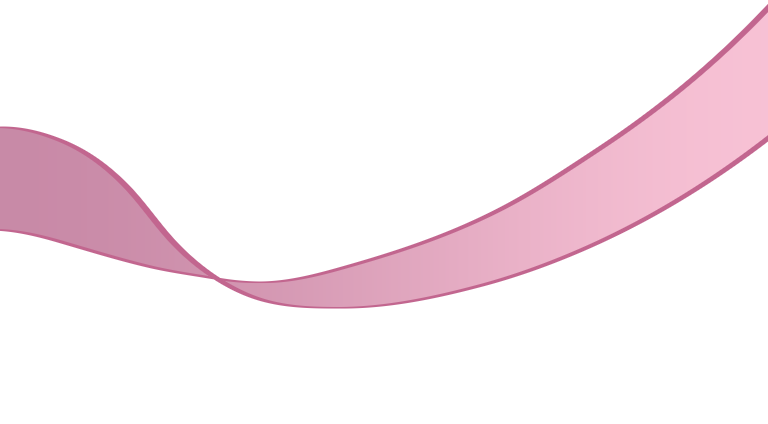
This background is drawn by a WebGL 1 fragment shader. Its source:

```glsl
precision highp float;
// A pink ribbon sweeps over white, twisting once where its two edges cross.
// Each edge is a chain of cubic Hermite spans, stroked like a broad pen whose
// width grows with steepness; the fill between them is a horizontal gradient.

uniform vec2 u_resolution;

// Extends a curve to the next knot (x, height, slope).
// Where the span covers x, curve receives its height and slope.
void curveTo(float x, vec3 next, inout vec3 knot, inout vec2 curve) {
  if (x >= knot.x) {
    float span = next.x - knot.x;
    float t = (x - knot.x) / span;
    float rise = next.y - knot.y;
    float m0 = knot.z * span;
    float m1 = next.z * span;
    float c2 = 3.0 * rise - 2.0 * m0 - m1;
    float c3 = m0 + m1 - 2.0 * rise;
    curve = vec2(knot.y + t * (m0 + t * (c2 + t * c3)),
                 (m0 + t * (2.0 * c2 + 3.0 * t * c3)) / span);
  }
  knot = next;
}

// Edge that starts on top and passes below after the twist.
vec2 fallingEdge(float x) {
  vec2 curve = vec2(0.0);
  vec3 knot = vec3(0.0, 0.3854, 0.0);
  curveTo(x, vec3(0.0781, 0.3685, -0.40), knot, curve);
  curveTo(x, vec3(0.1693, 0.3034, -1.08), knot, curve);
  curveTo(x, vec3(0.2214, 0.2409, -1.10), knot, curve);
  curveTo(x, vec3(0.2826, 0.1888, -0.64), knot, curve);
  curveTo(x, vec3(0.3451, 0.1602, -0.27), knot, curve);
  curveTo(x, vec3(0.4427, 0.1510, 0.0), knot, curve);
  curveTo(x, vec3(0.6250, 0.1797, 0.265), knot, curve);
  curveTo(x, vec3(0.7552, 0.2253, 0.43), knot, curve);
  curveTo(x, vec3(1.0, 0.3711, 0.77), knot, curve);
  return curve;
}

// Edge that starts below and rises to the top right.
vec2 risingEdge(float x) {
  vec2 curve = vec2(0.0);
  vec3 knot = vec3(0.0, 0.2520, -0.05);
  curveTo(x, vec3(0.0781, 0.2370, -0.29), knot, curve);
  curveTo(x, vec3(0.1953, 0.2044, -0.235), knot, curve);
  curveTo(x, vec3(0.2826, 0.1888, -0.17), knot, curve);
  curveTo(x, vec3(0.3451, 0.1842, 0.02), knot, curve);
  curveTo(x, vec3(0.4427, 0.2018, 0.28), knot, curve);
  curveTo(x, vec3(0.6510, 0.2786, 0.51), knot, curve);
  curveTo(x, vec3(0.7813, 0.3581, 0.66), knot, curve);
  curveTo(x, vec3(1.0, 0.5404, 1.05), knot, curve);
  return curve;
}

// Coverage of a shape from its signed distance, softened over one pixel.
float coverage(float dist, float pixel) {
  return clamp(0.5 - dist / pixel, 0.0, 1.0);
}

// Signed distance to a pen stroke along the curve.
float strokeDistance(float y, vec2 curve) {
  float stretch = sqrt(1.0 + curve.y * curve.y);
  float halfWidth = 0.001 + 0.0038 * abs(curve.y) / stretch;
  return abs(y - curve.x) / stretch - halfWidth;
}

void main() {
  // Canvas is one unit wide and 0.551 units high.
  vec2 p = gl_FragCoord.xy / u_resolution * vec2(1.0, 0.5508);
  float pixel = 1.0 / u_resolution.x;

  vec2 falling = fallingEdge(p.x);
  vec2 rising = risingEdge(p.x);

  // Ribbon body
  float body = max(min(falling.x, rising.x) - p.y,
                   p.y - max(falling.x, rising.x));
  vec3 pink = mix(vec3(0.785, 0.54, 0.655), vec3(0.97, 0.76, 0.835),
                  smoothstep(0.0, 1.05, p.x));
  vec3 color = mix(vec3(1.0), pink, coverage(body, pixel));

  // Darker outlines
  float outline = min(strokeDistance(p.y, falling), strokeDistance(p.y, rising));
  color = mix(color, vec3(0.76, 0.40, 0.56), coverage(outline, pixel));

  gl_FragColor = vec4(color, 1.0);
}
```
